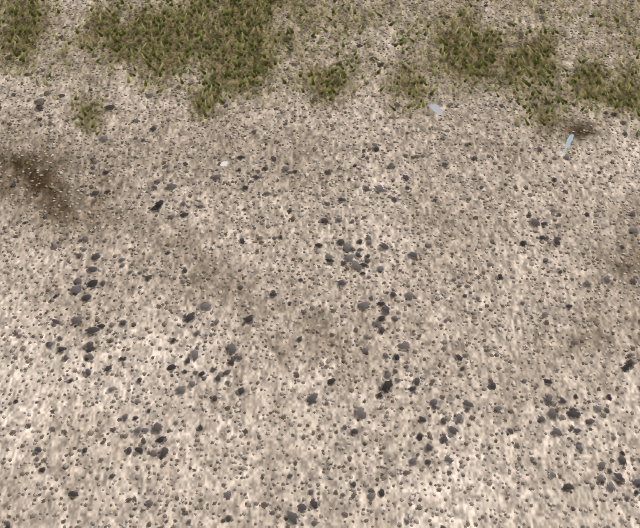
Give the GLSL for this texture, as a Shadertoy shader.

```glsl
// Dry gravel ground seen at a slant, with grass tufts along the far edge.
// Soil is layered value noise; stones and blades are jittered grid cells whose
// density follows soft clusters, and stones shrink with distance.

const float TILT = 0.35; // how fast the ground recedes upward
const float VIEW_X = 0.6;
const float GRAIN = 0.7;
const vec3 SOIL_DARK = vec3(.55, .49, .425);
const vec3 SOIL_LIGHT = vec3(.84, .775, .715);
const vec3 STONE_DARK = vec3(.24, .22, .22);
const vec3 STONE_GREY = vec3(.47, .44, .43);
const vec3 GRIT_DARK = vec3(.38, .33, .29);
const vec3 GRIT_LIGHT = vec3(.86, .80, .74);
const vec3 GRASS_SHADE = vec3(.20, .20, .09);
const vec3 GRASS_GREEN = vec3(.42, .47, .22);
const vec3 GRASS_DRY = vec3(.76, .69, .50);

// Clusters: centre, radius
const vec3 STONES[14] = vec3[14](
  vec3(.335,.6,.035), vec3(.18,.5,.045), vec3(.67,.525,.05), vec3(.72,.65,.04),
  vec3(1.01,.57,.04), vec3(.72,.415,.03), vec3(.38,.395,.03), vec3(.16,.34,.05),
  vec3(.39,.29,.05), vec3(.745,.275,.04), vec3(.29,.17,.06), vec3(.84,.22,.055),
  vec3(1.1,.2,.06), vec3(1.17,.1,.06));
const vec3 TUFTS[14] = vec3[14](
  vec3(.04,.95,.055), vec3(.2,.94,.045), vec3(.3,.91,.065), vec3(.388,.81,.035),
  vec3(.45,.865,.06), vec3(.165,.78,.034), vec3(.625,.845,.045), vec3(.775,.83,.045),
  vec3(.886,.9,.05), vec3(.997,.873,.05), vec3(1.03,.79,.045), vec3(1.108,.845,.04),
  vec3(1.195,.81,.055), vec3(.44,.97,.08));
// Soil patches: centre, radius, brightness change
const vec4 PATCHES[10] = vec4[10](
  vec4(.05,.67,.08,-.95), vec4(.15,.61,.06,-.6), vec4(1.2,.53,.07,-.6),
  vec4(.36,.5,.09,-.38), vec4(.58,.37,.12,-.38), vec4(1.15,.38,.09,-.3),
  vec4(.33,.39,.09,.3), vec4(.07,.24,.15,.15), vec4(.8,.06,.15,.18),
  vec4(1.1,.75,.025,-1.2));

float hash(vec2 p) {
  vec3 v = fract(p.xyx * .1031);
  v += dot(v, v.yzx + 33.33);
  return fract((v.x + v.y) * v.z);
}

float noise(vec2 p) {
  vec2 i = floor(p), f = fract(p);
  f *= f * (3. - 2. * f);
  return mix(mix(hash(i), hash(i + vec2(1, 0)), f.x),
             mix(hash(i + vec2(0, 1)), hash(i + 1.), f.x), f.y);
}

float fbm(vec2 p) {
  float sum = 0., gain = .53;
  for (int i = 0; i < 4; i++, gain *= .5) {
    sum += gain * noise(p);
    p = mat2(1.6, 1.2, -1.2, 1.6) * p + 7.3;
  }
  return sum;
}

float density(vec2 p, vec3 spots[14]) {
  float sum = 0.;
  for (int i = 0; i < 14; i++) {
    vec2 d = (p - spots[i].xy) / spots[i].z;
    sum += exp(-dot(d, d));
  }
  return sum;
}

vec2 toGround(vec2 p) { return vec2(p.x - VIEW_X, 1. / TILT) / (1. - TILT * p.y); }

vec2 toCanvas(vec2 q) {
  float s = 1. / (TILT * q.y);
  return vec2(q.x * s + VIEW_X, (1. - s) / TILT);
}

// One layer of shaded stones; clustering adds to the base chance
void addStones(inout vec3 col, vec2 q, float scale, float chance, float clustering, vec3 dark, vec3 light) {
  float aa = 1.4 * scale * TILT * q.y / iResolution.y;
  vec2 g = q * scale;
  for (int k = 0; k < 9; k++) {
    vec2 id = floor(g) + vec2(k % 3 - 1, k / 3 - 1), key = id + scale * 3. + 200.;
    vec2 centre = id + .15 + .7 * vec2(hash(key), hash(key + 31.7));
    float odds = chance;
    if (clustering > 0.) odds += clustering * density(toCanvas(centre / scale), STONES);
    if (hash(key + 57.1) > odds) continue;
    float h = hash(key + 83.9), turn = 6.283 * hash(key + 11.3);
    vec2 d = g - centre, axis = vec2(cos(turn), sin(turn));
    vec2 e = vec2(dot(d, axis), dot(d, vec2(-axis.y, axis.x)) * (1.1 + .6 * h));
    float radius = mix(.19, .42, h * h) * (.7 + .6 * noise(e * 5. + key));
    float shadow = length(d + vec2(.08, .12)) - radius * .9;
    col *= 1. - .4 * (1. - smoothstep(-.08, .12, shadow));
    float lit = .98 + .25 * dot(d, vec2(.4, .9)) / radius;
    vec3 stone = mix(dark, light, hash(key + 5.5)) * lit;
    col = mix(col, stone, 1. - smoothstep(-aa, aa, length(e) - radius));
  }
}

// One layer of slanted tapering blades
void addBlades(inout vec3 col, vec2 p, float scale, float cover, float green) {
  vec2 g = p * scale;
  float aa = .8 * scale / iResolution.y;
  for (int k = 0; k < 9; k++) {
    vec2 id = floor(g) + vec2(k % 3 - 1, k / 3 - 1), key = id + scale * 5.;
    float h = hash(key), dry = hash(key + 41.);
    vec2 d = g - id - vec2(hash(key + 17.), .5 * hash(key + 23.));
    vec2 tip = vec2(1.4 * h - .7, .35 + .6 * dry);
    float t = clamp(dot(d, tip) / dot(tip, tip), 0., 1.), w = .15 - .1 * t;
    float mask = 1. - smoothstep(w - aa, w + aa, length(d - tip * t));
    mask *= smoothstep(-.1, .12, cover - hash(key + 67.));
    vec3 blade = mix(GRASS_SHADE, GRASS_GREEN, t * (.5 + h));
    blade = mix(blade, GRASS_DRY, .8 * smoothstep(green, green + .2, dry) * (.4 + .6 * t));
    col = mix(col, blade, mask);
  }
}

void addScrap(inout vec3 col, vec2 p, vec2 size, float turn, vec3 tint) {
  vec2 d = mat2(cos(turn), -sin(turn), sin(turn), cos(turn)) * p / size;
  float edge = length(d) - .5 - .8 * noise(p * 130. + 50.);
  col = mix(col, tint, 1. - smoothstep(-.2, .2, edge));
}

void mainImage(out vec4 fragColor, in vec2 fragCoord) {
  vec2 p = fragCoord / iResolution.y, q = toGround(p);

  // Soil: broad patches, mottling, then fine grain
  float tone = .06 + .65 * fbm(p * 7.) + .55 * fbm(q * 38. + 90.) - .14 * smoothstep(.4, .7, p.y);
  float ragged = 2.4 * fbm(p * 26.) - .2;
  for (int i = 0; i < 10; i++) {
    vec2 d = (p - PATCHES[i].xy) / PATCHES[i].z * vec2(.8, 1.2);
    tone += PATCHES[i].w * exp(-dot(d, d)) * ragged;
  }
  vec3 col = mix(SOIL_DARK, SOIL_LIGHT, clamp(tone, -.9, 1.1));
  float grain = mix(noise(q * vec2(140, 70) + 400.), noise(q * vec2(240, 170) + 400.), .45);
  col *= 1. + GRAIN * (grain - .48);

  // Gravel from fine grit to clustered stones
  addStones(col, q, 98., .36, 0., GRIT_DARK, GRIT_LIGHT);
  addStones(col, q, 64., .2, 0., GRIT_DARK, GRIT_LIGHT);
  addStones(col, q, 44., .05, .25, STONE_DARK, STONE_GREY);
  addStones(col, q, 30., .025, .7, STONE_DARK, STONE_GREY);

  // Grass: sparse dry strip plus dense tufts
  if (p.y > .68) {
    float tuft = density(p, TUFTS) * (.5 + .5 * ragged);
    float strip = smoothstep(.78, .92, p.y + .12 * fbm(p * 9.) - .06);
    float cover = clamp(.9 * tuft + .42 * strip * ragged - .1, 0., .9);
    col = mix(col, vec3(.33, .29, .17) * (.4 + 1.2 * grain), .85 * cover);
    for (float i = 0.; i < 3.; i++)
      addBlades(col, p + .13 * i, 74. - 11. * i, cover * .68, .3 + .45 * min(tuft, 1.));
  }

  // Pale scraps
  addScrap(col, p - vec2(.826, .793), vec2(.017, .008), -.5, vec3(.72, .73, .76));
  addScrap(col, p - vec2(1.076, .728), vec2(.02, .005), 1.1, vec3(.66, .75, .78));
  addScrap(col, p - vec2(.424, .689), vec2(.012, .005), .2, vec3(.9, .88, .85));
  fragColor = vec4(clamp(col, 0., 1.), 1);
}
```
